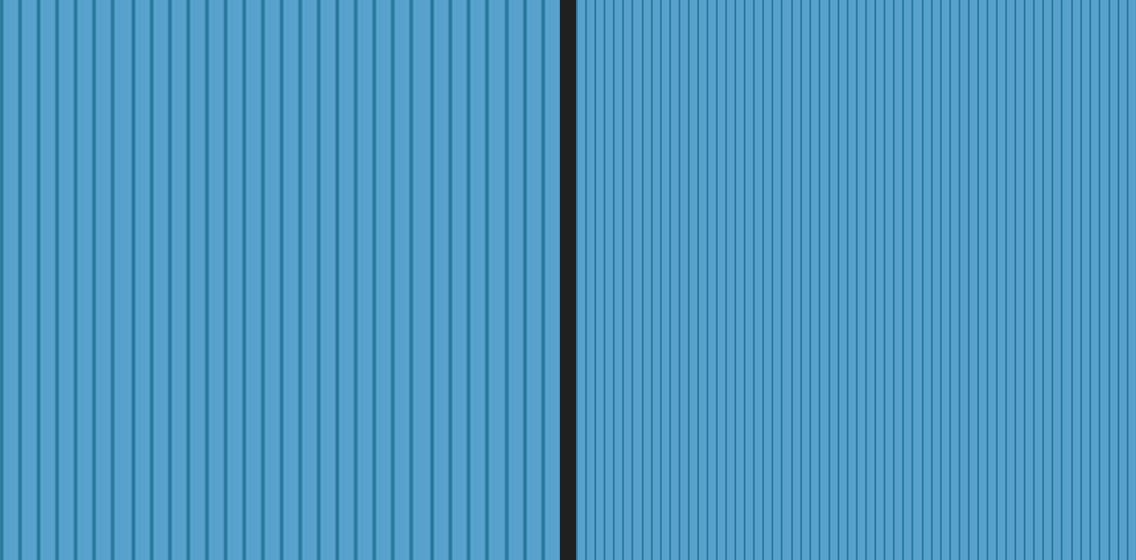
Left, the tile; right, the same tile 2 across and 2 down.
A WebGL 1 fragment shader for this pattern:

```glsl
precision highp float;
// Thirty upright grooves cut in a blue panel, each with soft dark walls and
// faint ridges beside it. Spacing drifts a little from groove to groove;
// indices wrap at thirty, so the panel tiles in both directions.

uniform vec2 u_resolution;

// Sideways shift of a groove, as a share of the mean spacing
float grooveShift(float index) {
    float step16 = index > 26.5 ? index - 27.0 : mod(index + 9.0, 16.0);
    return max(0.15 - 0.025 * step16, min(0.085, 0.16 - 0.0085 * step16));
}

// Smooth bump of height one around a centre
float ridge(float x, float centre, float width) {
    float t = (x - centre) / width;
    return exp(-t * t);
}

void main() {
    float x = gl_FragCoord.x / u_resolution.x * 30.0;
    float pixel = 30.0 / u_resolution.x;

    // Signed distance to the nearest groove, and its wrapped index
    float offset = 10.0;
    float nearest = 0.0;
    for (int k = -1; k <= 1; k++) {
        float cell = floor(x) + float(k);
        float index = mod(cell, 30.0);
        float d = x - cell - grooveShift(index);
        if (abs(d) < abs(offset)) {
            offset = d;
            nearest = index;
        }
    }

    // Small differences in depth and width between grooves
    float variation = 0.6 * sin(nearest * 2.4) + 0.4 * sin(nearest * 5.1 + 1.0);
    float halfWidth = 0.092 + 0.006 * variation;
    float blur = max(0.072, 0.5 * pixel);
    float groove = 1.0 - smoothstep(halfWidth - blur, halfWidth + blur, abs(offset));

    // Panel face with faint light and shaded strips
    vec3 colour = vec3(0.34, 0.63, 0.80);
    colour += vec3(0.010, 0.018, 0.012) * ridge(offset, 0.21, 0.06);
    colour += vec3(0.012, 0.010, 0.008) * ridge(offset, -0.24, 0.07);
    colour -= vec3(0.010, 0.006, 0.004) * ridge(offset, 0.33, 0.05);

    vec3 grooveColour = vec3(0.15, 0.465, 0.605) + 0.012 * variation;
    gl_FragColor = vec4(mix(colour, grooveColour, groove), 1.0);
}
```
